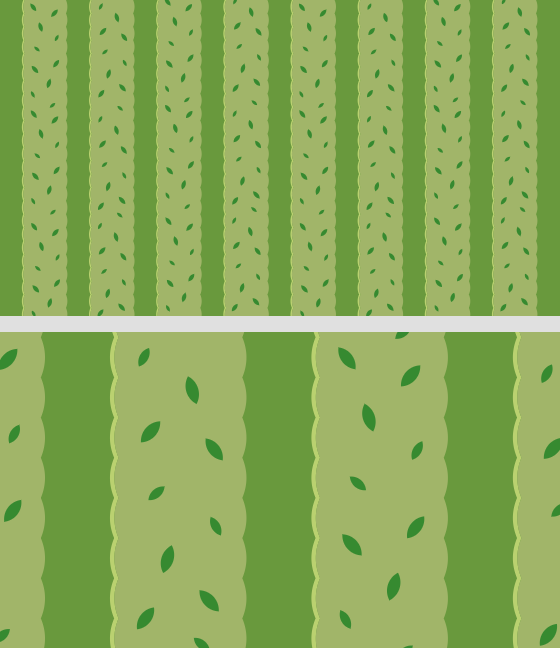
Top: the whole. Bottom: its middle third, enlarged.
This pattern is drawn by a Shadertoy shader. Its source:

```glsl
// Pale scalloped hedge bands on a green ground, each strewn with small leaves.
// Bands repeat across; five leaves repeat down each band by glide reflection,
// and alternate bands are flipped and shifted. One unit is 1/432 of the height.

const float UNITS_HIGH = 432.0;
const float BAND_PERIOD = 91.8;
const float FIRST_CENTRE = 61.0;
const float LAST_BAND = 7.0;
const float SCALLOP_PERIOD = 18.3;
const float RIM_WIDTH = 2.0;

const vec3 GROUND = vec3(0.41, 0.60, 0.24);
const vec3 BAND = vec3(0.63, 0.71, 0.41);
const vec3 RIM = vec3(0.73, 0.82, 0.44);
const vec3 LEAF = vec3(0.21, 0.54, 0.19);

// Leaf: distance from centre line, height in group, lean in radians, half length
const vec4 LEAVES[5] = vec4[5](
    vec4(15.5, 0.0, 0.66, 6.3),
    vec4(13.5, 8.0, 0.74, 6.5),
    vec4(5.5, 27.0, 0.30, 6.6),
    vec4(16.5, 42.0, 0.50, 4.8),
    vec4(10.5, 57.0, 0.87, 4.8));

float coverage(float dist, float pixel) {
    return clamp(0.5 - dist / pixel, 0.0, 1.0);
}

// Half width of a band, bulging outward between notches
float scallopedHalfWidth(float y) {
    float t = 2.0 * fract(y / SCALLOP_PERIOD) - 1.0;
    return 29.2 + 1.9 * (1.0 - t * t);
}

// Pointed oval between two arcs, leaning away from the vertical
float leafDistance(vec2 p, float lean, float halfLength) {
    float halfWidth = 0.42 * halfLength;
    vec2 axis = vec2(-sin(lean), cos(lean));
    float along = dot(p, axis);
    float across = abs(dot(p, vec2(axis.y, -axis.x)));
    float radius = (halfLength * halfLength + halfWidth * halfWidth) / (2.0 * halfWidth);
    return length(vec2(across + radius - halfWidth, along)) - radius;
}

// Nearest leaf in a band, with every second group mirrored
float leavesDistance(vec2 p) {
    float nearest = 1e3;
    for (int group = 0; group < 6; group++) {
        float g = float(group);
        float mirror = 1.0 - 2.0 * mod(g, 2.0);
        float groupTop = 10.0 + 77.0 * g - 8.0 * step(2.0, g);
        vec2 q = p - vec2(0.3 * g, groupTop);
        for (int i = 0; i < 5; i++) {
            float side = mirror * (2.0 * mod(float(i), 2.0) - 1.0);
            vec2 local = vec2(side * q.x, q.y) - LEAVES[i].xy;
            nearest = min(nearest, leafDistance(local, LEAVES[i].z, LEAVES[i].w));
        }
    }
    return nearest;
}

// Shift every second pair of bands and turn odd bands upside down
float leafHeight(float y, float band) {
    float shifted = y + 7.5 * mod(floor(band / 2.0), 2.0);
    return mod(band, 2.0) > 0.5 ? 438.0 - shifted : shifted;
}

void mainImage(out vec4 fragColor, in vec2 fragCoord) {
    float pixel = UNITS_HIGH / iResolution.y;
    vec2 p = vec2(fragCoord.x, iResolution.y - fragCoord.y) * pixel;

    float band = clamp(round((p.x - FIRST_CENTRE) / BAND_PERIOD), 0.0, LAST_BAND);
    float x = p.x - FIRST_CENTRE - band * BAND_PERIOD;
    float halfWidth = scallopedHalfWidth(p.y);

    // Band with a light rim along its left edge
    float body = max(x - halfWidth, RIM_WIDTH - halfWidth - x);
    vec3 colour = mix(GROUND, RIM, coverage(abs(x + halfWidth - 0.5 * RIM_WIDTH) - 0.5 * RIM_WIDTH, pixel));
    colour = mix(colour, BAND, coverage(body, pixel));

    // Leaves
    float leaves = leavesDistance(vec2(x, leafHeight(p.y, band)));
    colour = mix(colour, LEAF, coverage(leaves, pixel));

    fragColor = vec4(colour, 1.0);
}
```
